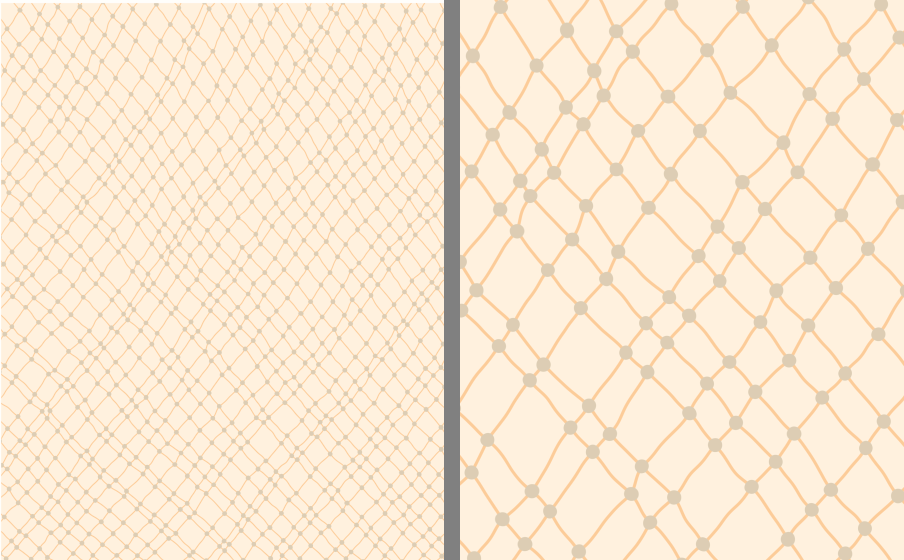
Left, the full canvas; right, a detail of the centre.
This pattern is drawn by a Shadertoy shader. Its source:

```glsl
// Irregular diamond fishing net of thin orange threads with beige knots on cream.

const vec3 CREAM = vec3(1.0, 0.945, 0.87);
const vec3 THREAD = vec3(0.99, 0.80, 0.60);
const vec3 KNOT = vec3(0.865, 0.805, 0.705);
const vec3 MARGIN = vec3(1.0, 0.995, 0.985);

// Lengths are fractions of the canvas height
const float THREAD_HALF_WIDTH = 0.0009;
const float KNOT_RADIUS = 0.0042;
const vec2 MARGIN_SIZE = vec2(0.002, 0.0055);

const float LINE_JITTER = 0.62;
const float KNOT_JITTER = 0.16;

float hash(vec2 p) {
    vec3 h = fract(vec3(p.xyx) * 0.1031);
    h += dot(h, h.yzx + 33.33);
    return fract((h.x + h.y) * h.z);
}

float noise(vec2 p) {
    vec2 i = floor(p);
    vec2 f = fract(p);
    f = f * f * (3.0 - 2.0 * f);
    float low = mix(hash(i), hash(i + vec2(1, 0)), f.x);
    float high = mix(hash(i + vec2(0, 1)), hash(i + vec2(1, 1)), f.x);
    return mix(low, high, f.y);
}

// Coordinates across the two thread families; the mesh flattens downwards
vec2 netCoords(vec2 p) {
    float falling = 24.0 * p.x + 4.0 * p.x * p.x + 28.0 * p.y - 5.0 * p.y * p.y;
    float rising = 27.0 * p.x - 24.0 * p.y + 3.5 * p.y * p.y;
    vec2 sway = vec2(noise(p * 5.0 + 7.0), noise(p * 5.0 + 31.0));
    vec2 tremor = vec2(noise(p * 70.0 + 90.0), noise(p * 70.0 + 150.0));
    return vec2(falling, rising) + 0.8 * sway + 0.1 * tremor;
}

// Local derivative of the net coordinates
mat2 netJacobian(vec2 p, float e) {
    vec2 dx = netCoords(p + vec2(e, 0)) - netCoords(p - vec2(e, 0));
    vec2 dy = netCoords(p + vec2(0, e)) - netCoords(p - vec2(0, e));
    return mat2(dx, dy) / (2.0 * e);
}

// Knot position: uneven spacing per thread plus a small shift per knot
vec2 knotAt(vec2 id) {
    vec2 perLine = vec2(hash(vec2(id.x, 211.0)), hash(vec2(id.y, 437.0))) - 0.5;
    vec2 perKnot = vec2(hash(id + 61.0), hash(id + 113.0)) - 0.5;
    return id + LINE_JITTER * perLine + KNOT_JITTER * perKnot;
}

// Distance from the origin to the segment ab
float segmentDistance(vec2 a, vec2 b) {
    vec2 ab = b - a;
    float t = clamp(-dot(a, ab) / dot(ab, ab), 0.0, 1.0);
    return length(a + t * ab);
}

// Nearest thread (x) and nearest knot centre (y)
vec2 netDistances(vec2 p) {
    vec2 q = netCoords(p);
    mat2 toCanvas = inverse(netJacobian(p, 0.002));
    vec2 cell = floor(q + 0.5);
    vec2 nearest = vec2(1.0);
    for (int j = -2; j <= 2; j++) {
        for (int i = -2; i <= 2; i++) {
            vec2 id = cell + vec2(i, j);
            vec2 knot = toCanvas * (knotAt(id) - q);
            vec2 nextX = toCanvas * (knotAt(id + vec2(1, 0)) - q);
            vec2 nextY = toCanvas * (knotAt(id + vec2(0, 1)) - q);
            float thread = min(segmentDistance(knot, nextX), segmentDistance(knot, nextY));
            nearest = min(nearest, vec2(thread, length(knot)));
        }
    }
    return nearest;
}

float coverage(float d, float pixel) {
    return 1.0 - smoothstep(-0.7 * pixel, 0.7 * pixel, d);
}

void mainImage(out vec4 fragColor, in vec2 fragCoord) {
    float pixel = 1.0 / iResolution.y;
    vec2 p = fragCoord * pixel;
    vec2 d = netDistances(p);

    vec3 color = mix(CREAM, THREAD, coverage(d.x - THREAD_HALF_WIDTH, pixel));
    color = mix(color, KNOT, coverage(d.y - KNOT_RADIUS, pixel));

    // Pale margin along the top and left edges
    float inside = min(p.x - MARGIN_SIZE.x, 1.0 - MARGIN_SIZE.y - p.y);
    color = mix(color, MARGIN, coverage(inside, pixel));
    fragColor = vec4(color, 1.0);
}
```
